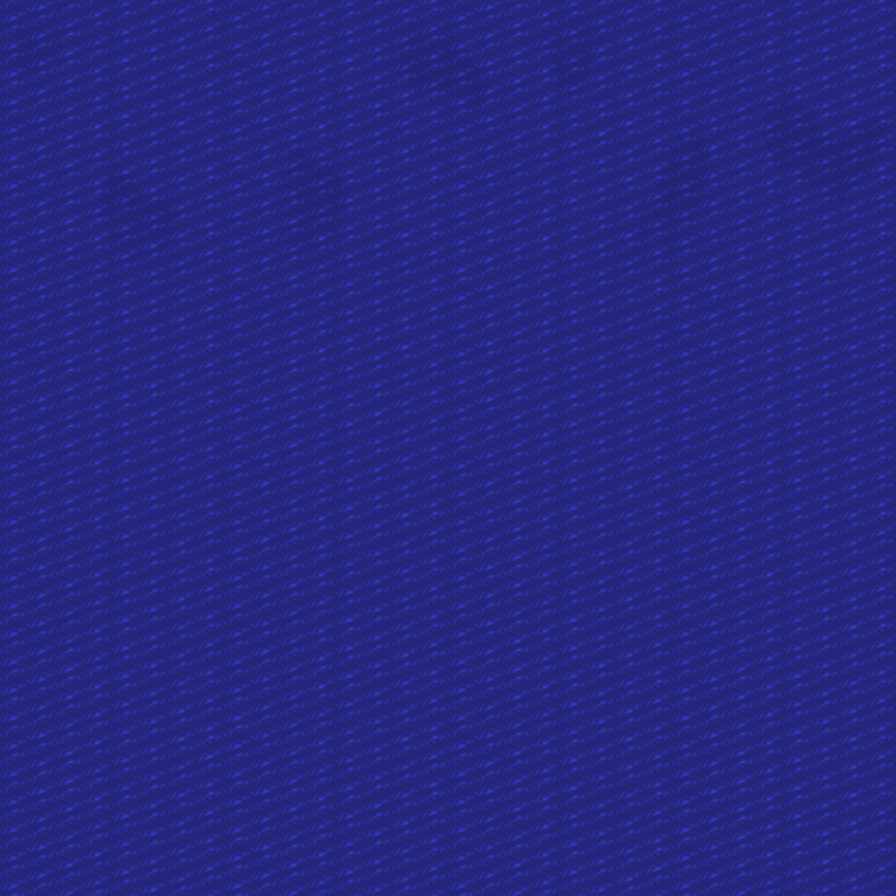
Write a Shadertoy shader that draws this texture.

```glsl
// Deep blue twill: sheared square cells, each holding two rows of short
// bright thread flecks over a mottled ground with faint slanted ribs.
// Whole repeats, a whole total shear and wrapped sines let it tile.

#define REPEATS 32.0                     // cells across and down
#define SHEAR 0.375                      // rise per cell; REPEATS * SHEAR is whole
#define FLECK_SIZE vec2(0.115, 0.055)    // half length and width, in cells
#define VARIATION 0.2                    // brightness change between cells
#define WEAR 0.05                        // darkness of the worn patches
#define GROUND vec3(0.144, 0.147, 0.485)
#define THREAD vec3(0.165, 0.172, 0.565)
#define GLINT vec3(0.235, 0.235, 0.820)

const float TAU = 6.2831853;

float hash(vec2 p) {
    p = fract(p * vec2(0.1031, 0.1137));
    p += dot(p, p.yx + 33.33);
    return fract((p.x + p.y) * p.x * 37.0);
}

// Two rows in one cell: a dash, then a shorter stitch, each between two dots
float fleckLight(vec2 cell) {
    float light = 0.0;
    for (int row = 0; row < 2; row++) {
        for (int i = 0; i < 3; i++) {
            float r = float(row), k = float(i);
            float middle = 1.0 - abs(k - 1.0);
            vec2 center = vec2(0.20 + 0.28 * k + 0.04 * r,
                               0.25 + 0.5 * r + 0.09 * sin(5.0 * k + 3.0 * r));
            vec2 size = FLECK_SIZE * vec2(mix(0.5, 1.2 - 0.45 * r, middle), 1.0);
            vec2 d = (cell - center) / size;
            light += mix(0.42, 1.0 - 0.1 * r, middle) * exp(-dot(d, d));
        }
    }
    return light;
}

// Fine mottling that repeats with every cell
float mottle(vec2 q) {
    vec2 a = TAU * q;
    return 0.38 * sin(2.0 * a.y - 1.6)
         + 0.32 * sin(3.0 * a.x + 4.0 * a.y + sin(2.0 * a.x))
         + 0.30 * sin(4.0 * a.x - 3.0 * a.y + 1.3);
}

// Ragged faint patches gathered in the upper part of the cloth
float wornPatches(vec2 uv) {
    vec2 a = TAU * uv;
    float ragged = 0.25 * sin(9.0 * a.x + 4.0 * a.y) + 0.2 * sin(7.0 * a.y - 11.0 * a.x);
    float broad = sin(2.0 * a.x - 3.0 * a.y + 1.2 * sin(3.0 * a.x + a.y))
                + 0.5 * sin(5.0 * a.x + 2.0 * a.y);
    float upper = smoothstep(0.68, 0.80, uv.y) * (1.0 - smoothstep(0.92, 1.0, uv.y));
    return smoothstep(0.75, 1.05, broad + ragged) * upper;
}

void mainImage(out vec4 fragColor, in vec2 fragCoord) {
    vec2 uv = fragCoord / iResolution.xy;
    vec2 q = uv * REPEATS;
    q.y -= SHEAR * q.x;
    vec2 id = mod(floor(q), REPEATS);

    // Ground with ribs and mottled threads
    float grain = mottle(q);
    vec3 color = GROUND * (1.0 + 0.04 * grain);
    color = mix(color, THREAD, smoothstep(0.3, 0.6, grain));

    // Bright flecks, slightly uneven from cell to cell
    float light = fleckLight(fract(q)) * (1.0 - VARIATION * hash(id + 1.0));
    color = mix(color, GLINT, clamp(light, 0.0, 1.0));

    // Wear
    color *= 1.0 - WEAR * wornPatches(uv);
    fragColor = vec4(color, 1.0);
}
```
